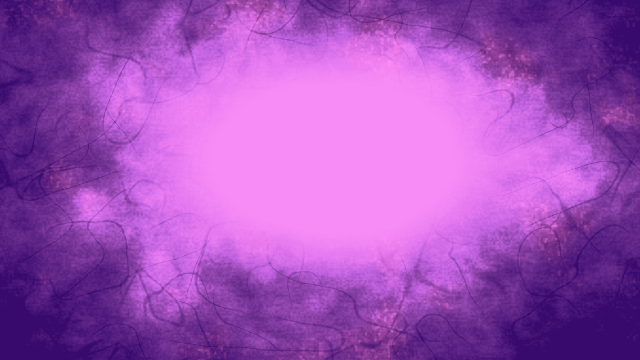
A WebGL 1 fragment shader for this background:

```glsl
precision highp float;
uniform vec2 u_resolution;

#define GLOW_CENTER vec2(0.04, 0.06)
#define GLOW_RADII vec2(0.62, 0.38)
#define CLOUD_AMOUNT 0.65
#define GRIME_AMOUNT 0.50
#define GRAIN_AMOUNT 0.14
#define SCRATCH_AMOUNT 0.17
#define SCRATCH_WIDTH 0.022
#define SCRATCH_LAYERS 5

const vec3 PINK = vec3(0.97, 0.55, 0.965);
const vec3 ORCHID = vec3(0.89, 0.47, 0.94);
const vec3 VIOLET = vec3(0.75, 0.38, 0.87);
const vec3 PURPLE = vec3(0.58, 0.28, 0.69);
const vec3 PLUM = vec3(0.42, 0.18, 0.56);
const vec3 INDIGO = vec3(0.22, 0.04, 0.43);

float hash(vec2 p) {
  vec3 q = fract(p.xyx * 0.1031);
  q += dot(q, q.yzx + 33.33);
  return fract((q.x + q.y) * q.z);
}

float noise(vec2 p) {
  vec2 cell = floor(p);
  vec2 f = fract(p);
  f = f * f * (3.0 - 2.0 * f);
  float low = mix(hash(cell), hash(cell + vec2(1.0, 0.0)), f.x);
  float high = mix(hash(cell + vec2(0.0, 1.0)), hash(cell + 1.0), f.x);
  return mix(low, high, f.y);
}

mat2 rotation(float angle) {
  float c = cos(angle);
  float s = sin(angle);
  return mat2(c, s, -s, c);
}

float fbm(vec2 p) {
  float sum = 0.0;
  float weight = 0.5;
  for (int i = 0; i < 5; i++) {
    sum += weight * noise(p);
    p = rotation(0.6) * p * 2.03 + 17.0;
    weight *= 0.5;
  }
  return sum / 0.96875;
}

float spot(vec2 p, vec2 center, float radius) {
  vec2 q = (p - center) / radius;
  return exp(-dot(q, q));
}

// Thin curved hairlines along noise contours, broken up by a patchy mask
float scratches(vec2 p) {
  float ink = 0.0;
  for (int i = 0; i < SCRATCH_LAYERS; i++) {
    float k = float(i);
    vec2 q = rotation(k * 1.3 + 0.4) * p + k * 7.3 + 20.0;
    float contour = abs(noise(q * vec2(7.0 + k, 3.5 + k)) - 0.5);
    float mask = smoothstep(0.4, 0.7, noise(q * 6.0 + 31.0));
    ink += mask * (1.0 - smoothstep(0.0, SCRATCH_WIDTH, contour));
  }
  return min(ink, 1.5);
}

// Shade from the glowing middle (small depth) to the dark rim
vec3 palette(float depth) {
  vec3 color = mix(PINK, ORCHID, smoothstep(0.52, 0.80, depth));
  color = mix(color, VIOLET, clamp((depth - 0.76) / 0.19, 0.0, 1.0));
  color = mix(color, PURPLE, clamp((depth - 0.95) / 0.16, 0.0, 1.0));
  color = mix(color, PLUM, clamp((depth - 1.11) / 0.22, 0.0, 1.0));
  return mix(color, INDIGO, clamp((depth - 1.33) / 0.40, 0.0, 1.0));
}

void main() {
  vec2 p = (gl_FragCoord.xy - 0.5 * u_resolution) / u_resolution.y;
  float depth = length((p - GLOW_CENTER) / GLOW_RADII);

  // Bright lobes and dark stains around the glow
  depth -= 0.22 * spot(p, vec2(-0.63, -0.08), 0.07);
  depth -= 0.24 * spot(p, vec2(-0.45, -0.29), 0.09);
  depth -= 0.10 * spot(p, vec2(-0.52, 0.25), 0.12);
  depth -= 0.12 * spot(p, vec2(0.64, 0.08), 0.10);
  depth += 0.28 * spot(p, vec2(-0.57, -0.22), 0.09);
  depth += 0.18 * spot(p, vec2(-0.63, 0.06), 0.09);
  depth += 0.22 * spot(p, vec2(0.53, -0.27), 0.09);
  depth += 0.20 * spot(p, vec2(0.61, 0.29), 0.13);

  // Worn layers, fading toward the clean middle
  float wear = smoothstep(0.45, 1.10, depth);
  float clouds = fbm(p * 4.0 + 40.0) - 0.5;
  float grime = fbm(p * 17.0 + 2.5 * clouds + 60.0) - 0.5;
  float grain = noise(p * 190.0 + 300.0) - 0.5;
  float weave = noise(p * vec2(35.0, 210.0) + 500.0) - 0.5;
  depth += wear * (CLOUD_AMOUNT * clouds + GRIME_AMOUNT * grime);
  depth += (0.12 + 0.88 * wear) * GRAIN_AMOUNT * (grain + 0.5 * weave);
  depth += wear * SCRATCH_AMOUNT * scratches(p + 0.05 * clouds);

  // Pale dust flecks and a warm tint on the worn ring
  float patches = smoothstep(0.50, 0.70, fbm(p * 6.0 + 90.0));
  float flecks = smoothstep(0.58, 0.82, noise(p * 110.0 + 700.0));
  depth -= 0.16 * patches * flecks * wear;
  vec3 color = palette(depth);
  float ring = wear * (1.0 - smoothstep(1.20, 1.70, depth));
  color += ring * patches * vec3(0.05, 0.01, -0.03);

  gl_FragColor = vec4(clamp(color, 0.0, 1.0), 1.0);
}
```
